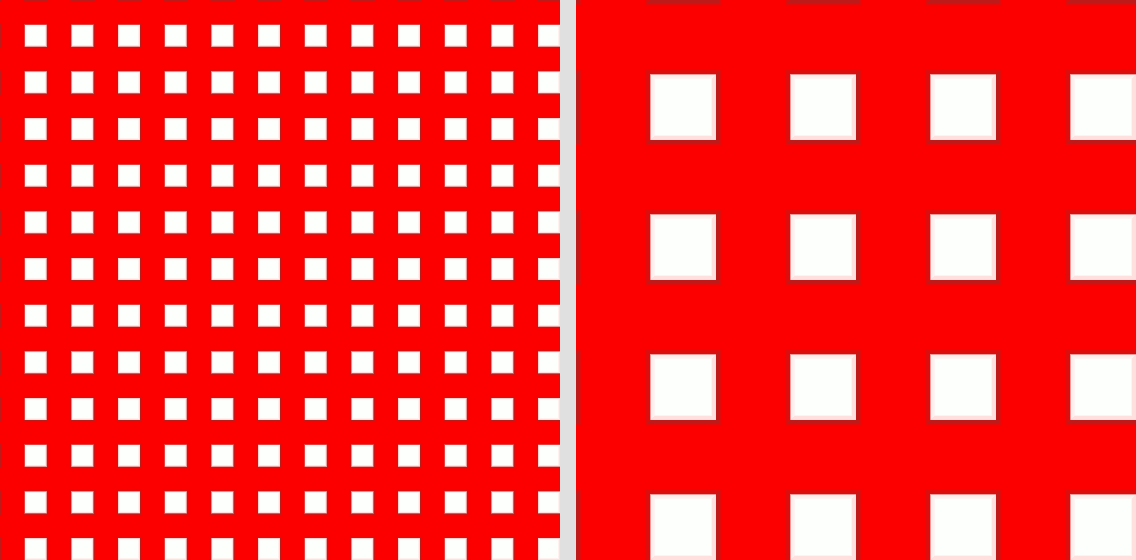
Left: the whole. Right: its middle third, enlarged.
A WebGL 1 fragment shader for this pattern:

```glsl
precision highp float;

uniform vec2 u_resolution;

#define REPEATS 12.0
#define SQUARE_CENTER 0.765625
#define SQUARE_HALF 0.234375
#define RIM_WIDTH 0.03125
#define GROUND_RED vec3(0.99, 0.0, 0.0)
#define SQUARE_WHITE vec3(0.99, 1.0, 0.99)
#define OUTER_RIM_LIGHT vec3(0.87, 0.05, 0.05)
#define OUTER_RIM_DARK vec3(0.75, 0.10, 0.10)
#define INNER_RIM_LIGHT vec3(1.0, 0.94, 0.94)
#define INNER_RIM_DARK vec3(1.0, 0.88, 0.87)

// Share of a pixel lying on the negative side of an edge
float coverage(float signedDistance, float pixel) {
  return clamp(0.5 - signedDistance / pixel, 0.0, 1.0);
}

float squareDistance(vec2 offset, float halfSize) {
  vec2 extent = abs(offset);
  return max(extent.x, extent.y) - halfSize;
}

void main() {
  vec2 uv = gl_FragCoord.xy / u_resolution;
  float pixel = REPEATS / min(u_resolution.x, u_resolution.y);

  // Cell coordinates run rightward and downward; offsets wrap at the centre
  vec2 cell = vec2(uv.x, 1.0 - uv.y) * REPEATS;
  vec2 offset = fract(cell - SQUARE_CENTER + 0.5) - 0.5;
  float edge = squareDistance(offset, SQUARE_HALF);

  // The right and lower sides carry the stronger rims
  float shaded = coverage(-(offset.x + offset.y), pixel);
  vec3 outerRim = mix(OUTER_RIM_LIGHT, OUTER_RIM_DARK, shaded);
  vec3 innerRim = mix(INNER_RIM_LIGHT, INNER_RIM_DARK, shaded);

  // Layers from the ground inward
  vec3 color = mix(GROUND_RED, outerRim, coverage(edge - RIM_WIDTH, pixel));
  color = mix(color, innerRim, coverage(edge, pixel));
  color = mix(color, SQUARE_WHITE, coverage(edge + RIM_WIDTH, pixel));

  gl_FragColor = vec4(color, 1.0);
}
```
